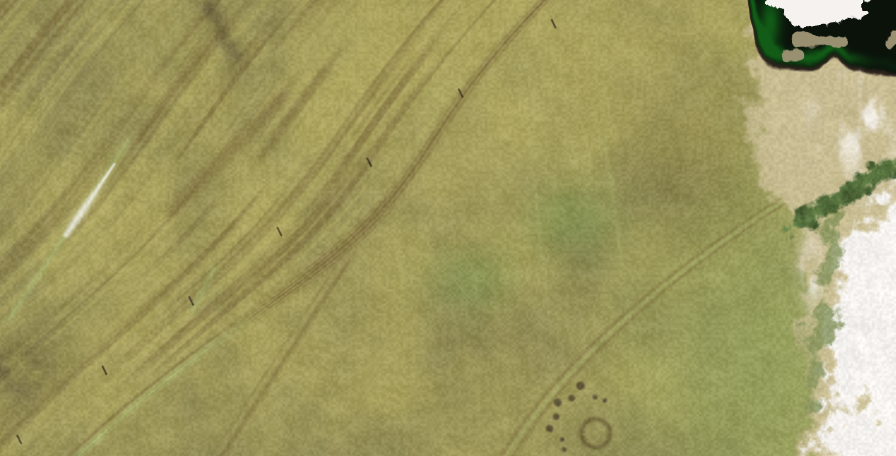
This texture is drawn by a Shadertoy shader. Its source:

```glsl
// Aerial view of dry olive grassland with wheel tracks, a salt flat and a dark pond.
const float ASPECT = 1.96;
const vec3 LIGHT = vec3(0.67, 0.64, 0.37);
const vec3 DARK = vec3(0.55, 0.53, 0.33);
const vec3 GREEN = vec3(0.55, 0.62, 0.36);
const vec3 SOIL = vec3(0.46, 0.39, 0.22);
const vec3 PALE = vec3(0.67, 0.72, 0.45);
const vec3 SAND = vec3(0.8, 0.75, 0.59);
const vec3 SALT = vec3(0.96, 0.95, 0.94);
const vec3 REED = vec3(0.31, 0.43, 0.22);
const vec3 ALGAE = vec3(0.07, 0.36, 0.09);
const vec3 WATER = vec3(0.04, 0.07, 0.04);
const vec3 MUD = vec3(0.19, 0.15, 0.12);
const float GRAIN = 0.075;
const int POLES = 7;
const int SPOTS = 9;

vec3 col;
void paint(vec3 c, float amount) { col = mix(col, c, amount); }

float hash(vec2 p) { return fract(sin(dot(p, vec2(127.1, 311.7))) * 43758.5); }

float noise(vec2 p) {
    vec2 i = floor(p), f = fract(p);
    f = f * f * (3.0 - 2.0 * f);
    return mix(mix(hash(i), hash(i + vec2(1, 0)), f.x),
               mix(hash(i + vec2(0, 1)), hash(i + 1.0), f.x), f.y);
}

float fbm(vec2 p) {
    float sum = 0.0, amp = 0.5;
    for (int i = 0; i < 5; i++) {
        sum += amp * noise(p);
        p = mat2(1.6, 1.2, -1.2, 1.6) * p + 7.3;
        amp *= 0.5;
    }
    return sum;
}

// Distance to the segment from s.xy to s.zw
float seg(vec2 p, vec4 s) {
    vec2 d = s.zw - s.xy, q = p - s.xy;
    return length(q - d * clamp(dot(q, d) / dot(d, d), 0.0, 1.0));
}

float bell(float d, float w) { return exp(-d * d / (w * w)); }
float blob(vec2 p, vec4 b) { vec2 q = (p - b.xy) / b.zw; return exp(-dot(q, q)); }
float fill(float d, float soft) { return 1.0 - smoothstep(-soft, soft, d); }

void grassland(vec2 p, float rough) {
    // Broad tints
    float mottle = fbm(p * 7.0) * 0.65 + fbm(p * 2.2 + 4.0) * 0.35;
    col = mix(DARK, LIGHT, smoothstep(0.15, 0.72, mottle));
    paint(GREEN, 0.65 * blob(p, vec4(1.68, 0.2, 0.28, 0.45)));
    paint(REED * 1.3, 0.4 * (blob(p, vec4(1.25, 0.52, 0.1, 0.08)) + blob(p, vec4(1.03, 0.39, 0.09, 0.07))));
    paint(SOIL, 0.25 * blob(p, vec4(1.5, 0.64, 0.14, 0.2)));
    paint(LIGHT * 1.06, 0.4 * blob(p, vec4(0.98, 0.72, 0.2, 0.3)));

    // Oblique streaks west of the main track
    float bend = 0.12 * bell(p.y - 0.5, 0.28);
    float track = (p.x - 0.166 - 1.02 * p.y - bend) * 0.68;
    float lane = p.x - 0.92 * p.y - 0.6 * bend;
    float west = fill(track + 0.01, 0.03);
    float streak = mix(noise(vec2(lane * 38.0, p.y * 2.5)), noise(vec2(lane * 95.0, p.y * 4.0)), 0.4);
    paint(SOIL, west * 0.5 * smoothstep(0.48, 0.85, streak));
    paint(LIGHT * 1.06, west * 0.4 * fill(streak - 0.32, 0.12));

    // Wheel tracks
    float worn = 0.5 + 0.5 * rough;
    float low = 1.0 - smoothstep(0.22, 0.36, p.y);
    float width = 0.009 + 0.009 * bell(p.y - 0.42, 0.15);
    paint(mix(SOIL, PALE, low), worn * (0.7 + 0.2 * cos(track * 800.0)) * bell(track, width));
    paint(SOIL, 0.45 * low * bell(track + 0.014, 0.004));
    float branch = (p.x - 0.485 - 0.65 * p.y) * 0.84;
    paint(SOIL, 0.6 * worn * fill(p.y - 0.44, 0.03) * (bell(branch, 0.006) + 0.5 * bell(branch + 0.018, 0.004)));
    float east = (p.x - 1.11 - 0.604 * p.y - 0.845 * p.y * p.y) * 0.62;
    paint(SOIL, 0.5 * worn * bell(abs(east) - 0.008, 0.004));
    paint(PALE, 0.3 * bell(east, 0.005));
    float faint = bell(p.x - 1.42 + 0.14 * p.y, 0.005) + bell(p.x - 1.234 + 0.11 * p.y, 0.005);
    paint(PALE, 0.22 * faint * bell(p.y - 0.5, 0.3));

    // Bare scars and pale wisps
    paint(SOIL, 0.65 * worn * bell(seg(p, vec4(0.62, 0.79, 0.38, 0.54)), 0.016));
    paint(MUD, 0.55 * rough * bell(seg(p, vec4(0.455, 0.99, 0.515, 0.88)), 0.022));
    paint(MUD, 0.6 * rough * blob(p, vec4(0.04, 0.19, 0.1, 0.07)));
    paint(PALE, 0.55 * bell(seg(p, vec4(0.28, 0.69, 0.02, 0.3)), 0.007));
    paint(SALT, 0.75 * bell(seg(p, vec4(0.25, 0.64, 0.145, 0.485)), 0.003 + 0.006 * bell(p.y - 0.53, 0.06)));
    paint(PALE, 0.5 * bell(seg(p, vec4(0.47, 0.41, 0.42, 0.32)), 0.008));
}

// Row of poles, then a ring with spots around it
void marks(vec2 p, float px) {
    for (int i = 0; i < POLES; i++) {
        float k = float(i);
        vec2 c = vec2(1.215 - 0.205 * k + 0.0017 * k * k, 0.94 - 0.152 * k);
        paint(MUD, 0.75 * fill(seg(p, vec4(c, c + vec2(-0.008, 0.016))) - 0.002, px));
    }
    vec2 center = vec2(1.303, 0.05);
    paint(SOIL * 0.8, 0.6 * bell(length(p - center) - 0.031, 0.006));
    for (int i = 0; i < SPOTS; i++) {
        float k = float(i), a = 1.3 + 0.29 * k, h = hash(vec2(k, 2));
        vec2 c = center + (0.07 + 0.04 * h) * vec2(cos(a), sin(a));
        paint(MUD, 0.6 * fill(length(p - c) - 0.004 - 0.005 * h, 0.004));
    }
}

// Sand, white crust and reed belts
void saltFlat(vec2 p, float wob) {
    float shore = 1.765 - 0.115 * smoothstep(0.42, 0.7, p.y) - p.x;
    paint(SAND, 0.92 * fill(shore + 0.09 * wob, 0.025));
    float crust = max(1.79 + 0.09 * p.y - p.x, 0.75 * p.y - 0.675 * p.x + 0.887);
    crust += 0.11 * wob + 0.09 * blob(p, vec4(1.93, 0.06, 0.09, 0.12));
    paint(SALT, fill(crust, 0.018));
    float flecks = smoothstep(0.42, 0.7, fbm(p * vec2(22, 12) + 3.0));
    paint(SALT, flecks * (0.9 * blob(p, vec4(1.88, 0.74, 0.09, 0.12)) + blob(p, vec4(1.775, 0.4, 0.025, 0.06))));
    float fringe = min(seg(p, vec4(1.825, 0.52, 1.81, 0.36)), seg(p, vec4(1.81, 0.36, 1.76, 0.1)));
    paint(GREEN * 0.9, 0.75 * fill(fringe - 0.012 + 0.09 * wob, 0.012));
    float belt = seg(p, vec4(1.98, 0.655, 1.72, 0.497)) - 0.016;
    paint(REED * (1.0 + 0.6 * wob), 0.92 * fill(belt + 0.045 * wob, 0.007));
}

// Muddy rim, algae, dark water and islands
void pond(vec2 p, float wob, float px) {
    float corner = max(1.72 - p.x, 0.0) / 0.085;
    float bank = 0.845 + 0.028 * bell(p.x - 1.824, 0.025) - 0.2 * max(p.x - 1.88, 0.0) + 0.16 * pow(corner, 4.0);
    float depth = (p.y - bank) / (1.0 + 1.5 * corner) + 0.012 * wob;
    float algae = bell(depth - 0.026, 0.014) + blob(p, vec4(1.685, 0.95, 0.022, 0.06));
    vec3 water = mix(WATER, ALGAE, min(algae, 1.0) * (1.0 - 0.85 * smoothstep(1.82, 1.92, p.x)));
    paint(mix(MUD, water, smoothstep(0.002, 0.014, depth)), fill(-depth, px + 0.002));
    float island = length((p - vec2(1.79, 1)) * vec2(0.55, 1)) - 0.055;
    paint(SALT, fill(island + 0.05 * wob, px));
    float bar = min(seg(p, vec4(1.745, 0.917, 1.845, 0.908)) - 0.012, seg(p, vec4(1.722, 0.879, 1.748, 0.878)) - 0.008);
    bar = min(bar, seg(p, vec4(1.945, 0.9, 1.96, 0.915)) - 0.012);
    paint(SAND * 0.75, fill(bar + 0.02 * wob, px));
}

void mainImage(out vec4 fragColor, in vec2 fragCoord) {
    vec2 p = fragCoord / iResolution.xy * vec2(ASPECT, 1);
    float px = 1.0 / iResolution.y;
    float rough = clamp(fbm(p * 28.0) * 1.5 - 0.25, 0.0, 1.0), wob = rough - 0.5;
    grassland(p, rough);
    marks(p, px);
    saltFlat(p, wob);
    col += GRAIN * (noise(p * 190.0) - 0.5) + 0.05 * wob;
    pond(p, wob, px);
    fragColor = vec4(clamp(col, 0.0, 1.0), 1);
}
```
